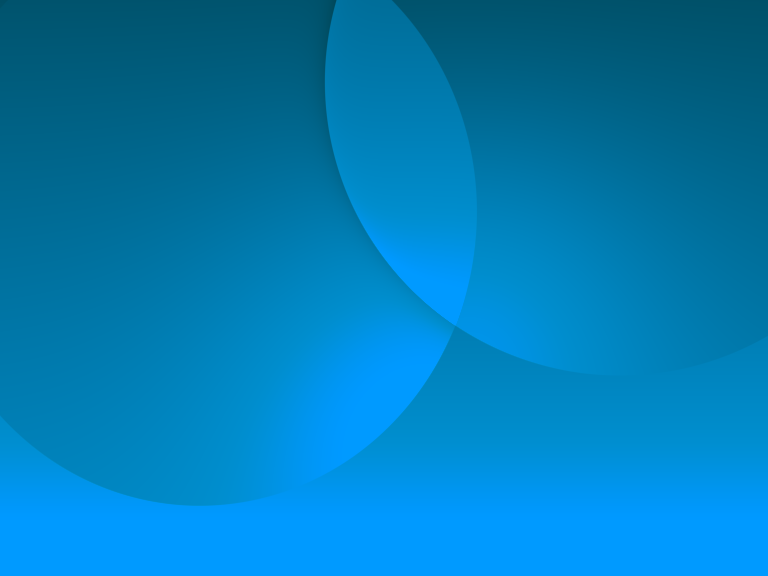
Give the GLSL for this background, as a Shadertoy shader.

```glsl
// Approximate signed distance to an ellipse, negative inside
float ellipseDistance(vec2 p, vec2 center, vec2 radii) {
    return (length((p - center) / radii) - 1.0) * min(radii.x, radii.y);
}

// Soft round light, 1 at its center
float glow(vec2 p, vec2 center, float radius) {
    vec2 q = (p - center) / radius;
    return exp(-dot(q, q));
}

// Smooth coverage of a shape
float coverage(float dist, float pixel) {
    return smoothstep(pixel, -pixel, dist);
}

// Maps brightness to a deep teal to azure ramp
vec3 blueRamp(float level) {
    float green = clamp(level, 0.0, 0.603);
    float blue = 1.65 * green - 0.11 + 0.12 * smoothstep(0.55, 0.605, green);
    return vec3(0.0, green, min(blue, 1.0));
}

void mainImage(out vec4 fragColor, in vec2 fragCoord) {
    vec2 p = fragCoord / iResolution.xy * vec2(4.0 / 3.0, 1.0);
    float pixel = 0.75 / iResolution.y;
    float depth = 1.0 - p.y;

    // Disc outlines
    float leftDist = ellipseDistance(p, vec2(0.347, 0.632), vec2(0.481, 0.510));
    float rightDist = ellipseDistance(p, vec2(1.076, 0.858), vec2(0.512, 0.510));
    float leftMask = coverage(leftDist, pixel);
    float rightMask = coverage(rightDist, pixel);

    // Brightness of each layer
    float backdrop = min(0.306 + 0.328 * depth, 0.603);
    float discBase = 0.325 + 0.27 * depth - 0.056 * depth * depth;
    float leftGlow = 0.13 * glow(p, vec2(0.747, 0.340), 0.382);
    float rightGlow = 0.13 * glow(p, vec2(0.816, 0.462), 0.347);
    float rim = 0.025 * exp(-abs(rightDist) / 0.026);
    float shadow = 0.05 * exp(-abs(rightDist) / 0.018);

    float leftDisc = min(discBase + leftGlow, 0.603) - shadow;
    float rightDisc = discBase - 0.012 + rightGlow;
    float lens = discBase + 0.10 + 0.5 * leftGlow + rim;

    // Stack the discs, with a brighter lens where they overlap
    float outsideRight = mix(backdrop, leftDisc, leftMask);
    float insideRight = mix(rightDisc, lens, leftMask);
    float level = mix(outsideRight, insideRight, rightMask);

    fragColor = vec4(blueRamp(level), 1.0);
}
```
